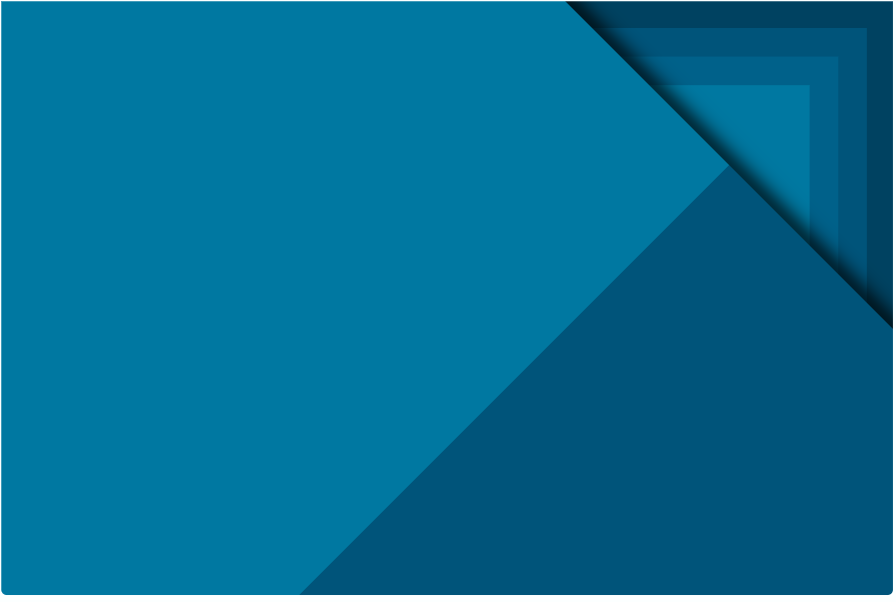
Give the GLSL for this background, as a WebGL 2 fragment shader.

```glsl
#version 300 es
precision highp float;
// A flat blue card with a folded lower right triangle and a cut top right corner.
// Half-planes split the card, nested square bands step into the cut corner,
// and a soft shadow falls across them from the diagonal edge.

#define CUT_LINE 1.937       // x + y along the corner cut
#define FOLD_LINE 0.4855     // x - y along the fold
#define BAND_STEP 0.0475     // width of each nested band
#define SHADOW_SIZE 0.024    // falloff distance of the shadow
#define SHADOW_STRENGTH 0.62
#define CARD_RADIUS 0.009    // rounding of the bottom corners

uniform vec2 u_resolution;
out vec4 fragColor;

const vec3 PAPER = vec3(0.99, 1.0, 1.0);
const vec3 TEAL = vec3(0.0, 0.47, 0.63);
const vec3 NAVY = vec3(0.0, 0.33, 0.48);
const vec3 DEEP = vec3(0.0, 0.26, 0.38);
const vec3 MID = vec3(0.0, 0.38, 0.54);

const vec2 CARD_MIN = vec2(0.0021, 0.0116);
const vec2 CARD_MAX = vec2(1.4833, 0.9979);
const vec2 BAND_CORNER = vec2(1.4874, 1.001);

// Coverage of a shape whose signed distance is positive inside.
float cover(float inside, float pixel) {
    return clamp(0.5 + inside / pixel, 0.0, 1.0);
}

// Signed distance to a rounded box, negative inside.
float roundedBox(vec2 p, vec2 halfSize, float radius) {
    vec2 q = abs(p) - halfSize + radius;
    return length(max(q, 0.0)) + min(max(q.x, q.y), 0.0) - radius;
}

// Nested bands stepping inward from the top right corner.
vec3 cornerBands(vec2 p, float pixel) {
    vec2 inset = BAND_CORNER - p;
    float depth = min(inset.x, inset.y);
    vec3 color = mix(DEEP, NAVY, cover(depth - BAND_STEP, pixel));
    color = mix(color, MID, cover(depth - 2.0 * BAND_STEP, pixel));
    return mix(color, TEAL, cover(depth - 3.0 * BAND_STEP, pixel));
}

void main() {
    vec2 p = gl_FragCoord.xy / u_resolution.y;
    float pixel = 1.0 / u_resolution.y;

    // Perpendicular distances to the two diagonals
    float beyondCut = (p.x + p.y - CUT_LINE) * inversesqrt(2.0);
    float belowFold = (p.x - p.y - FOLD_LINE) * inversesqrt(2.0);

    // Front sheet
    vec3 front = mix(TEAL, NAVY, cover(belowFold, pixel));

    // Recessed corner with its shadow
    float falloff = max(beyondCut, 0.0) / SHADOW_SIZE;
    float shadow = SHADOW_STRENGTH * exp(-falloff * falloff);
    vec3 recess = cornerBands(p, pixel) * (1.0 - shadow);
    vec3 color = mix(front, recess, cover(beyondCut, pixel));

    // Card outline, rounded only in its lower half
    vec2 center = 0.5 * (CARD_MIN + CARD_MAX);
    float radius = p.y < center.y ? CARD_RADIUS : 0.0;
    float card = roundedBox(p - center, 0.5 * (CARD_MAX - CARD_MIN), radius);
    fragColor = vec4(mix(PAPER, color, cover(-card, pixel)), 1.0);
}
```
